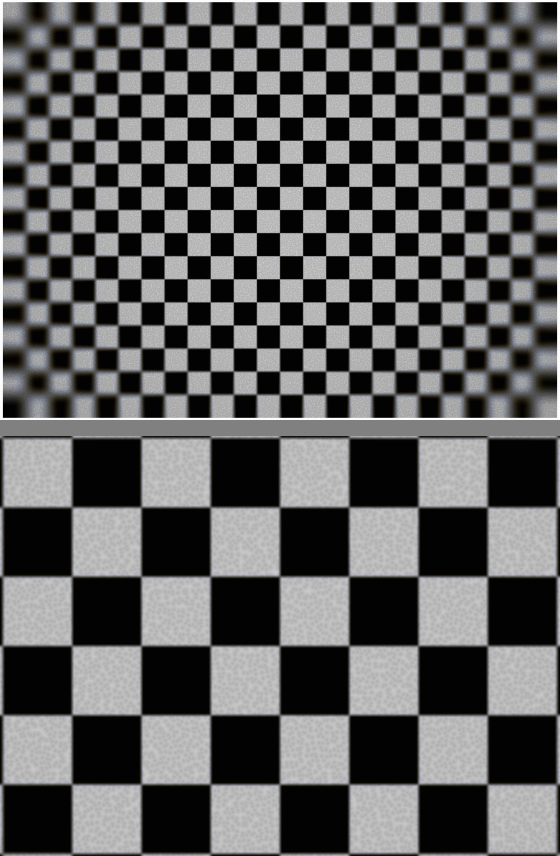
Top: the whole. Bottom: its middle third, enlarged.
A WebGL 1 fragment shader for this pattern:

```glsl
precision mediump float;
// Black and grey checkerboard in a thin white frame, with lens blur and fine grain.
uniform vec2 u_resolution;

#define CELLS vec2(24.0, 18.0)
#define BOARD_SPAN 0.9896
#define LIGHT vec3(0.735, 0.735, 0.738)
#define DARK vec3(0.006)
#define FRAME vec3(0.99)
#define CENTRE_BLUR 0.036
#define EDGE_BLUR 0.29
#define CHANNEL_BLUR vec3(1.08, 1.0, 0.84)
#define VIGNETTE 0.11
#define GRAIN_DENSITY 14.0
#define GRAIN_AMOUNT 0.10

vec2 hash2(vec2 p) {
  vec3 q = fract(p.xyx * vec3(0.1031, 0.1030, 0.0973));
  q += dot(q, q.yzx + 33.33);
  return fract((q.xx + q.yz) * q.zy);
}

// Distance to the nearest scattered point
float cellular(vec2 p) {
  vec2 base = floor(p);
  float nearest = 2.0;
  for (int j = -1; j <= 1; j++) {
    for (int i = -1; i <= 1; i++) {
      vec2 corner = base + vec2(float(i), float(j));
      nearest = min(nearest, length(corner + hash2(corner) - p));
    }
  }
  return nearest;
}

// Alternating +1 and -1 per cell, blurred at inner edges only
float softStripe(float x, float count, float blur) {
  float edge = clamp(floor(x + 0.5), 1.0, count - 1.0);
  float t = clamp((x - edge) / blur, -1.0, 1.0);
  return t * (1.5 - 0.5 * t * t) * (1.0 - 2.0 * mod(edge, 2.0));
}

float softChecker(vec2 p, float blur) {
  return 0.5 - 0.5 * softStripe(p.x, CELLS.x, blur) * softStripe(p.y, CELLS.y, blur);
}

void main() {
  vec2 uv = gl_FragCoord.xy / u_resolution;
  vec2 grid = ((uv - 0.5) / BOARD_SPAN + 0.5) * CELLS;
  vec2 pixel = CELLS / (BOARD_SPAN * u_resolution);

  // Blur grows steeply away from the centre, least in blue
  vec2 offset = (grid - 0.5 * CELLS) / (0.5 * CELLS.x);
  float r2 = dot(offset, offset);
  float blur = max(CENTRE_BLUR, 0.75 * max(pixel.x, pixel.y)) + EDGE_BLUR * r2 * r2;
  vec3 widths = min(blur * CHANNEL_BLUR, vec3(0.55));
  vec3 mask = vec3(softChecker(grid, widths.r), softChecker(grid, widths.g),
                   softChecker(grid, widths.b));

  // Paint, light falloff and grain
  float grain = (cellular(grid * GRAIN_DENSITY) - 0.45) * GRAIN_AMOUNT;
  vec3 light = LIGHT * (1.0 - VIGNETTE * r2) + grain;
  vec3 color = mix(DARK, light, mask);

  // White frame
  vec2 inset = min(grid, CELLS - grid) / pixel;
  float inside = clamp(min(inset.x, inset.y) + 0.5, 0.0, 1.0);
  gl_FragColor = vec4(mix(FRAME, color, inside), 1.0);
}
```
